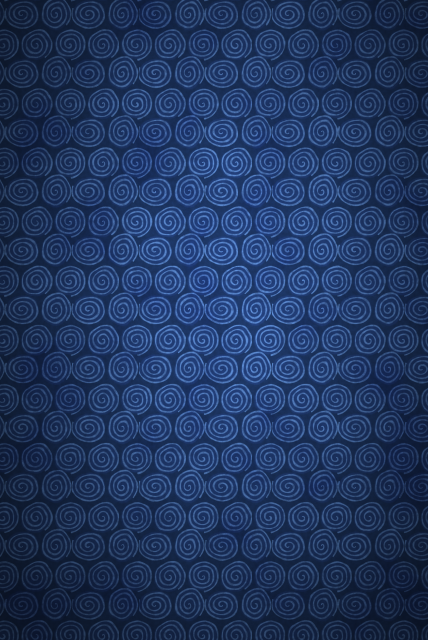
This pattern is drawn by a Shadertoy shader. Its source:

```glsl
#define COLUMNS 12.85
#define ROW_STEP 0.887
#define TURNS 3.5
#define RADIUS 0.485
#define COIL_POWER 1.15
#define HALF_LINE 0.023
#define WOBBLE 0.045
#define GAP_COLOR vec3(0.108, 0.200, 0.368)
#define DISC_COLOR vec3(0.126, 0.230, 0.445)
#define LINE_COLOR vec3(0.320, 0.485, 0.735)

const float TAU = 6.28319;

vec2 hashGradient(vec2 cell) {
    vec3 h = fract(cell.xyx * vec3(0.1031, 0.1030, 0.0973));
    h += dot(h, h.yzx + 33.33);
    float angle = TAU * fract((h.x + h.y) * h.z);
    return vec2(cos(angle), sin(angle));
}

float gradientNoise(vec2 p) {
    vec2 i = floor(p), f = p - i;
    vec2 u = f * f * f * (f * (f * 6.0 - 15.0) + 10.0);
    vec2 e = vec2(1.0, 0.0);
    float low = mix(dot(hashGradient(i), f),
                    dot(hashGradient(i + e.xy), f - e.xy), u.x);
    float high = mix(dot(hashGradient(i + e.yx), f - e.yx),
                     dot(hashGradient(i + e.xx), f - e.xx), u.x);
    return mix(low, high, u.y);
}

float fbm(vec2 p) {
    float sum = 0.0, gain = 1.0;
    for (int i = 0; i < 4; i++) {
        sum += gain * gradientNoise(p);
        p = p * 2.03 + 17.3;
        gain *= 0.5;
    }
    return sum;
}

mat2 rotation(float a) {
    float c = cos(a), s = sin(a);
    return mat2(c, s, -s, c);
}

// Distance to a coil that winds out from the centre
float spiralDistance(vec2 q) {
    float r = length(q);
    float t = fract(atan(q.y, q.x) / TAU);
    float wind = TURNS * pow(r / RADIUS, COIL_POWER);
    float n = clamp(round(wind - t), 0.0, floor(TURNS - t));
    float coil = RADIUS * pow((n + t) / TURNS, 1.0 / COIL_POWER);
    vec2 tip = RADIUS * vec2(cos(TURNS * TAU), sin(TURNS * TAU));
    return min(abs(r - coil), length(q - tip));
}

// x: distance to the line, y: distance from the spiral's centre
vec2 spiralInRow(vec2 p, float row) {
    float shifted = mod(row, 2.0);
    float startX = mix(1.08, 0.66, shifted);
    float column = round(p.x - startX);
    float odd = mod(column, 2.0);
    float motif = odd + 2.0 * shifted;
    float startY = mix(0.13, 0.165, shifted);
    vec2 q = p - vec2(startX + column, startY + row * ROW_STEP);

    // Each of the four motifs has its own oval axis, wobble and tail angle
    float axis = mix(0.8 - 0.3 * odd, 0.1 + 1.3 * odd, shifted);
    float squash = mix(0.035, 0.06, shifted);
    q = rotation(-axis) * q;
    q *= vec2(1.0 - squash, 1.0 + squash);
    q = rotation(axis) * q;
    vec2 seed = q * 2.4 + motif * 13.7;
    vec2 centre = vec2(motif * 13.7);
    q += WOBBLE * vec2(gradientNoise(seed) - gradientNoise(centre),
                       gradientNoise(seed + 41.0) - gradientNoise(centre + 41.0));

    // Mirrored so that the coils run clockwise
    float tail = mix(0.9 + 0.5 * odd, 3.5 - 2.8 * odd, shifted);
    q = rotation(TURNS * TAU - tail) * vec2(q.x, -q.y);
    return vec2(spiralDistance(q), length(q));
}

void mainImage(out vec4 fragColor, in vec2 fragCoord) {
    vec2 uv = fragCoord / iResolution.xy;
    vec2 p = fragCoord / iResolution.x * COLUMNS;
    float soft = 0.7 * COLUMNS / iResolution.x;

    // Spirals reach past their own row, so test the two nearest rows
    float row = floor((p.y - 0.15) / ROW_STEP);
    vec2 nearest = min(spiralInRow(p, row), spiralInRow(p, row + 1.0));
    float stroke = HALF_LINE * (1.0 + 0.6 * gradientNoise(p * 3.7));
    float line = 1.0 - smoothstep(stroke - soft, stroke + soft, nearest.x);
    float disc = 1.0 - smoothstep(RADIUS - 0.06, RADIUS, nearest.y);

    // Worn ink over mottled cloth
    float blotch = fbm(p * 0.45 + 5.0);
    float grain = fbm(p * 8.0);
    float wear = clamp(0.88 + 0.35 * grain + 0.15 * blotch, 0.0, 1.0);
    vec3 color = mix(GAP_COLOR, DISC_COLOR, disc);
    color = mix(color, LINE_COLOR, line * wear);

    // Bluer dark patches, central glow and dark corners
    color *= mix(vec3(1.0), vec3(0.90, 0.93, 1.03), smoothstep(0.0, 0.6, -blotch));
    float spread = length((uv - vec2(0.53, 0.56)) * vec2(1.22, 1.15));
    float light = mix(1.10, 0.38, smoothstep(0.0, 0.95, spread));
    light *= 1.0 + 0.11 * blotch + 0.10 * grain;
    fragColor = vec4(color * light, 1.0);
}
```
